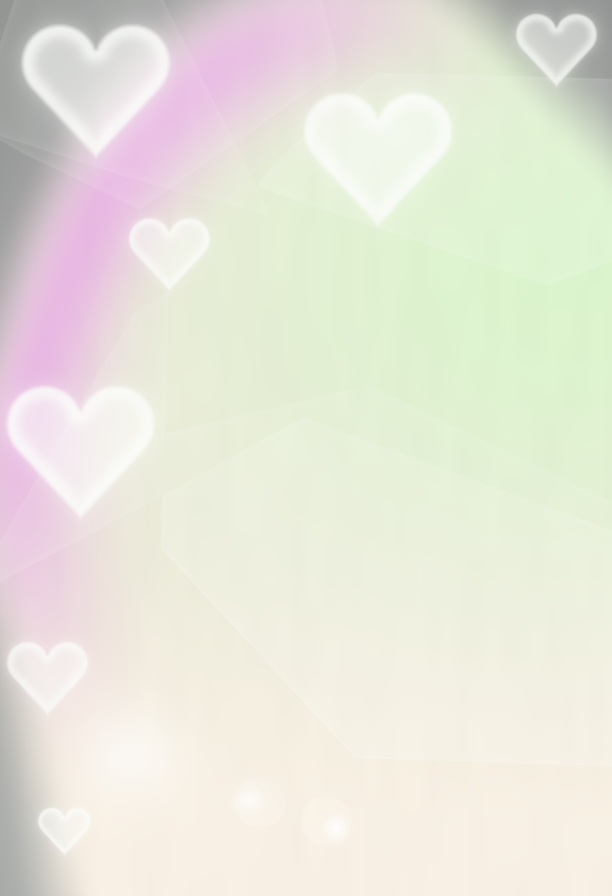
A WebGL 2 fragment shader for this background:

```glsl
#version 300 es
precision highp float;

uniform vec2 u_resolution;
out vec4 fragColor;

const vec3 CREAM = vec3(0.925, 0.918, 0.855);
const vec3 PEACH = vec3(0.970, 0.938, 0.893);
const vec3 GREEN = vec3(0.860, 0.955, 0.805);
const vec3 PINK = vec3(0.910, 0.715, 0.890);
const vec3 GRAY = vec3(0.610, 0.620, 0.612);
const vec3 WHITE = vec3(0.985, 0.990, 0.980);

// Centre and half width of each heart.
const vec3 HEARTS[7] = vec3[7](
    vec3(0.107, 0.898, 0.084), vec3(0.422, 0.822, 0.084),
    vec3(0.090, 0.495, 0.084), vec3(0.189, 0.716, 0.046),
    vec3(0.621, 0.944, 0.046), vec3(0.053, 0.243, 0.046),
    vec3(0.072, 0.072, 0.030));

float hash(vec2 p) {
    return fract(sin(dot(p, vec2(127.1, 311.7))) * 4375.85);
}

float noise(vec2 p) {
    vec2 i = floor(p), f = fract(p);
    f = f * f * (3.0 - 2.0 * f);
    return mix(mix(hash(i), hash(i + vec2(1, 0)), f.x),
               mix(hash(i + vec2(0, 1)), hash(i + vec2(1, 1)), f.x), f.y);
}

float bell(float x, float width) {
    return exp(-x * x / (width * width));
}

// Heart of half width 1: two lobes joined to a tip by tangent lines.
float heartDistance(vec2 p) {
    const vec2 lobe = vec2(0.48, 0.38), tip = vec2(0.0, -0.9), notch = vec2(0.0, 0.58);
    p.x = abs(p.x);
    vec2 q = p - lobe;
    vec2 divider = q.x > 0.0 ? vec2(0.682, 0.731) : vec2(0.2, 0.48);
    if (dot(q, divider) > 0.0) return length(q) - 0.52;
    return max(dot(p - tip, vec2(0.731, -0.682)), -length(p - notch));
}

// Convex polygon with counterclockwise corners.
float polygonDistance(vec2 p, vec2 corners[6]) {
    float d = -1e3;
    for (int i = 0; i < 6; i++) {
        vec2 edge = corners[(i + 1) % 6] - corners[i];
        d = max(d, dot(p - corners[i], normalize(vec2(edge.y, -edge.x))));
    }
    return d;
}

// Pale glass plate with a thin bright rim.
vec3 addFacet(vec3 color, float d, float fill, float pixel) {
    float inside = smoothstep(pixel, -pixel, d);
    float rim = inside * exp(min(d, 0.0) / 0.004);
    return mix(color, WHITE, inside * fill + rim * 0.07);
}

vec3 addHeart(vec3 color, vec2 p, vec3 heart) {
    float d = heartDistance((p - heart.xy) / heart.z);
    float body = smoothstep(0.05, -0.07, d);
    float rim = bell(d + 0.09, 0.13);
    float halo = 0.22 * exp(-max(d, 0.0) * 9.0);
    float fill = mix(0.48, 0.57, smoothstep(0.04, 0.08, heart.z));
    return mix(color, WHITE, max(halo, body * (fill + 0.30 * rim)));
}

vec3 addGlow(vec3 color, vec2 p, vec2 center, float radius, float strength) {
    return mix(color, vec3(1.0), strength * bell(length(p - center), radius));
}

// Soft elliptical arch: gray outside, a pink band, green and cream inside.
vec3 backdrop(vec2 p) {
    vec2 q = (p - vec2(0.43, 0.518)) / vec2(0.371, p.y > 0.518 ? 0.456 : 0.911);
    float r = length(q) + 0.16 * smoothstep(0.43, 0.64, p.x) * smoothstep(0.5, 0.8, p.y);
    r -= 0.09 * bell(p.y - 0.44, 0.17) * smoothstep(0.2, 0.0, p.x);

    vec3 color = mix(PEACH, CREAM, smoothstep(0.08, 0.48, p.y));
    float green = bell(length((p - vec2(0.64, 0.70)) / vec2(0.39, 0.32)), 1.0);
    color = mix(color, GREEN, green);

    float gray = smoothstep(1.02, 1.27, r);
    vec3 shade = GRAY + 0.06 * smoothstep(0.7, 0.0, p.y) - 0.05 * smoothstep(1.25, 1.5, r);
    color = mix(color, shade, gray);

    float pink = bell(r - 1.02, r < 1.02 ? 0.17 : 0.13);
    pink *= smoothstep(0.60, 0.20, p.x) * smoothstep(0.10, 0.56, p.y);
    return mix(color, PINK, 0.95 * pink);
}

void main() {
    vec2 p = gl_FragCoord.xy / u_resolution.y;
    float pixel = 1.0 / u_resolution.y;
    vec3 color = backdrop(p);

    // Overlapping facets.
    color = addFacet(color, polygonDistance(p, vec2[6](vec2(0.18, 0.388), vec2(0.397, 0.154),
        vec2(0.71, 0.144), vec2(0.71, 0.427), vec2(0.41, 0.57), vec2(0.185, 0.516))), 0.06, pixel);
    color = addFacet(color, polygonDistance(p, vec2[6](vec2(0.338, 0.534), vec2(0.181, 0.447),
        vec2(0.18, 0.388), vec2(0.397, 0.154), vec2(0.71, 0.144), vec2(0.71, 0.398))), 0.10, pixel);
    color = addFacet(color, polygonDistance(p, vec2[6](vec2(0.419, 0.919), vec2(0.312, 0.824),
        vec2(0.286, 0.792), vec2(0.612, 0.681), vec2(0.71, 0.72), vec2(0.71, 0.911))), 0.10, pixel);
    color = addFacet(color, polygonDistance(p, vec2[6](vec2(-0.03, 0.86), vec2(0.026, 0.829),
        vec2(0.156, 0.766), vec2(0.378, 0.922), vec2(0.352, 1.03), vec2(0.026, 1.03))), 0.06, pixel);
    color = addFacet(color, polygonDistance(p, vec2[6](vec2(-0.02, 0.855), vec2(0.143, 0.802),
        vec2(0.302, 0.759), vec2(0.286, 0.792), vec2(0.172, 1.02), vec2(-0.02, 1.02))), 0.05, pixel);
    color = addFacet(color, polygonDistance(p, vec2[6](vec2(-0.02, 0.34), vec2(0.182, 0.447),
        vec2(0.188, 0.674), vec2(0.15, 0.65), vec2(0.078, 0.531), vec2(-0.02, 0.36))), 0.07, pixel);

    // Lens discs and sparkles.
    color = addFacet(color, length(p - vec2(0.290, 0.104)) - 0.028, 0.16, pixel);
    color = addFacet(color, length(p - vec2(0.364, 0.083)) - 0.028, 0.16, pixel);
    color = addGlow(color, p, vec2(0.278, 0.108), 0.015, 0.6);
    color = addGlow(color, p, vec2(0.375, 0.076), 0.012, 0.85);
    color = addGlow(color, p, vec2(0.145, 0.156), 0.055, 0.55);

    for (int i = 0; i < 7; i++) color = addHeart(color, p, HEARTS[i]);

    color += 0.010 * (noise(p * vec2(60.0, 14.0)) - 0.5);
    fragColor = vec4(color, 1.0);
}
```
